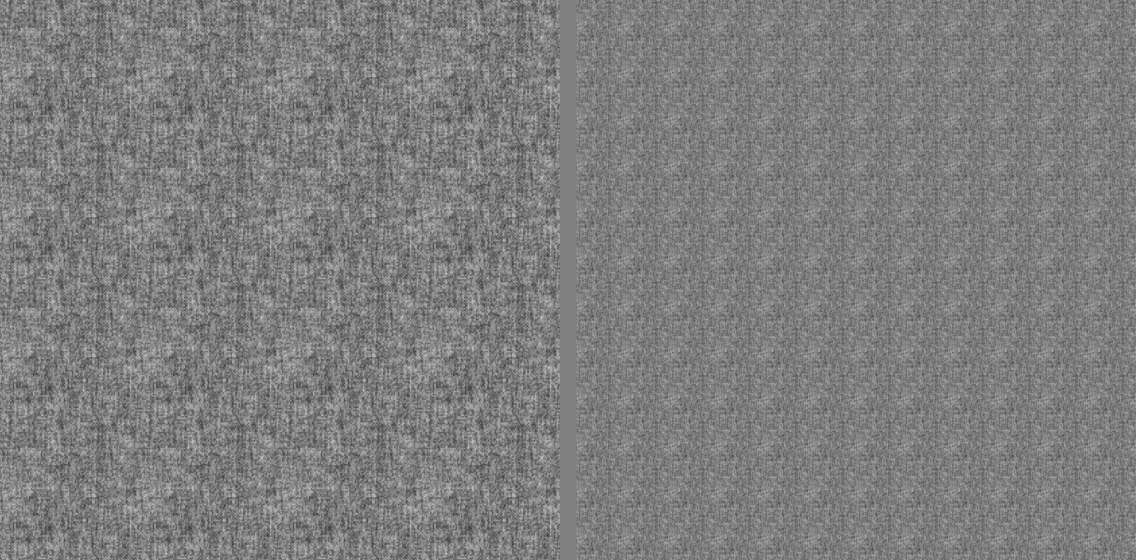
Left: one tile. Right: repeated 3 by 3.
A Shadertoy shader for this texture:

```glsl
// Grey woven cloth: fine grain, upright slubs, fainter cross threads and soft mottling.

const float TAU = 6.2831853;
const float SWATCHES = 4.0;             // cloth repeats per canvas side
const vec3 CLOTH_GREY = vec3(0.495);

float hash(vec2 cell, float seed) {
    return fract(sin(dot(cell, vec2(127.1, 311.7)) + seed * 74.7) * 43758.5453);
}

// Value noise centred on zero that wraps after a whole number of cells
float wrapNoise(vec2 p, vec2 cells, float seed) {
    vec2 q = p * cells;
    vec2 i = floor(q);
    vec2 f = q - i;
    f = f * f * (3.0 - 2.0 * f);
    vec2 lo = mod(i, cells);
    vec2 hi = mod(i + 1.0, cells);
    float bottom = mix(hash(lo, seed), hash(vec2(hi.x, lo.y), seed), f.x);
    float top = mix(hash(vec2(lo.x, hi.y), seed), hash(hi, seed), f.x);
    return mix(bottom, top, f.y) - 0.5;
}

// Long and short streaks along the upright threads
float warpThreads(vec2 p) {
    return 0.14 * wrapNoise(p, vec2(74.0, 8.0), 1.0)
         + 0.13 * wrapNoise(p, vec2(92.0, 21.0), 2.0);
}

// Shorter, weaker streaks along the cross threads
float weftThreads(vec2 p) {
    return 0.07 * wrapNoise(p, vec2(9.0, 70.0), 3.0)
         + 0.09 * wrapNoise(p, vec2(22.0, 86.0), 4.0);
}

// Uneven dye, from broad clouds to small patches
float mottling(vec2 p) {
    return 0.04 * wrapNoise(p, vec2(4.0, 5.0), 5.0)
         + 0.08 * wrapNoise(p, vec2(15.0, 19.0), 6.0);
}

// Regular over-and-under crossing of the threads
float weave(vec2 p, float threads) {
    vec2 wave = sin(TAU * threads * p);
    return wave.x * wave.y;
}

void mainImage(out vec4 fragColor, in vec2 fragCoord) {
    vec2 p = fract(fragCoord / iResolution.xy * SWATCHES);

    float fibreGrain = 0.27 * wrapNoise(p, vec2(104.0, 88.0), 7.0);
    float shade = warpThreads(p) + weftThreads(p) + mottling(p)
                + fibreGrain + 0.03 * weave(p, 48.0);

    fragColor = vec4(clamp(CLOTH_GREY + shade, 0.22, 0.8), 1.0);
}
```
